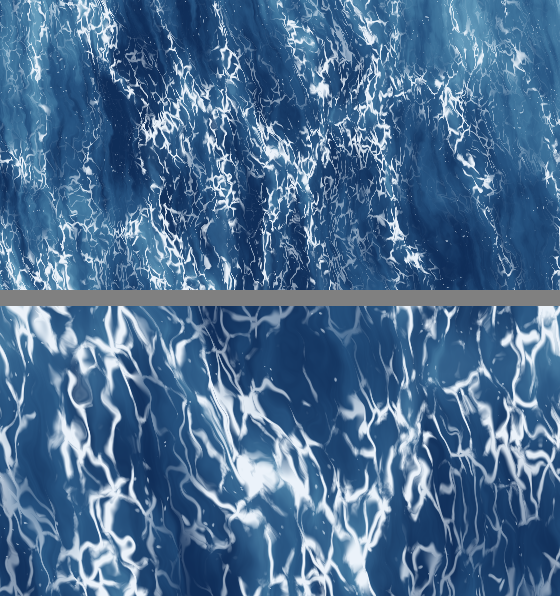
Top: the whole. Bottom: its middle third, enlarged.
This texture is drawn by a Shadertoy shader. Its source:

```glsl
// Deep blue sea seen from above, streaked by broken, downhill veins of white foam.

vec2 hash2(vec2 c) {
    return fract(sin(vec2(dot(c, vec2(127.1, 311.7)), dot(c, vec2(269.5, 183.3)))) * 43758.5);
}

float softNoise(vec2 p) {
    vec2 i = floor(p), f = fract(p);
    f = f * f * (3.0 - 2.0 * f);
    return mix(mix(hash2(i).x, hash2(i + vec2(1, 0)).x, f.x),
               mix(hash2(i + vec2(0, 1)).x, hash2(i + vec2(1, 1)).x, f.x), f.y);
}

float layeredNoise(vec2 p) {
    float sum = 0.0, amp = 0.52;
    for (int i = 0; i < 5; i++) {
        sum += amp * softNoise(p);
        p = p * 2.03 + vec2(17.3, 9.1);
        amp *= 0.5;
    }
    return sum;
}

// Cellular noise: x is the distance to the nearest seed, y grows from the cell border
vec2 cellular(vec2 p) {
    vec2 base = floor(p), f = fract(p);
    float near = 8.0, second = 8.0;
    for (int y = -1; y <= 1; y++) {
        for (int x = -1; x <= 1; x++) {
            vec2 o = vec2(x, y);
            float d = length(o + hash2(base + o) - f);
            second = min(second, max(near, d));
            near = min(near, d);
        }
    }
    return vec2(near, second - near);
}

vec3 waterColor(float tone) {
    vec3 c = mix(vec3(0.06, 0.18, 0.35), vec3(0.15, 0.33, 0.51), smoothstep(-0.1, 0.5, tone));
    c = mix(c, vec3(0.24, 0.45, 0.61), smoothstep(0.42, 0.75, tone));
    return mix(c, vec3(0.38, 0.60, 0.73), smoothstep(0.7, 1.1, tone));
}

void mainImage(out vec4 fragColor, in vec2 fragCoord) {
    vec2 p = fragCoord / iResolution.y;

    // Slanted flow, bent by broad swirls and then by small jagged ones
    vec2 flow = vec2(p.x + 0.16 * p.y, p.y);
    flow.x += 0.02 * sin(5.0 * p.y + 3.0 * sin(2.3 * p.x));
    vec2 bend = vec2(layeredNoise(flow * vec2(8, 5)), layeredNoise(flow * vec2(8, 5) + 31.0)) - 0.5;
    vec2 bent = flow + bend * vec2(0.085, 0.13);
    vec2 jag = vec2(softNoise(flow * vec2(75, 48)), softNoise(flow * vec2(75, 48) + 57.0)) - 0.5;
    bent += jag * vec2(0.011, 0.014);

    // Main veins along tall cells, and places where foam gathers
    float border = cellular(bent * vec2(4.4, 1.4) + vec2(3.7, 8.2)).y;
    float vein = exp(-8.0 * border);
    float gather = smoothstep(0.38, 0.64, layeredNoise(flow * vec2(4.5, 3.0) + 7.0));
    float density = clamp(vein * (0.3 + 0.75 * gather) + 0.16 * gather + 0.07, 0.0, 1.0);

    // Water: broad swell, vertical fibres, paler upper right, darker hollow
    float swell = layeredNoise(flow * vec2(4.0, 2.2) + bend * 0.8 + 21.0) - 0.5;
    float fibres = layeredNoise(bent * vec2(48.0, 6.0) + 40.0) - 0.5;
    float tone = 0.25 + 1.35 * swell + 0.85 * fibres * (1.2 - 0.35 * p.x);
    tone += 0.36 * smoothstep(1.2, 1.95, p.x) * (0.2 + 0.8 * p.y);
    tone += 0.24 * smoothstep(0.55, 1.0, p.y);
    tone -= 0.16 * exp(-7.0 * dot(p - vec2(1.2, 0.42), p - vec2(1.2, 0.42)));
    tone += 0.42 * density - 0.1 * smoothstep(0.15, 0.6, border);
    vec3 color = waterColor(tone);

    // Foam lace: three sizes of cell borders, torn into short tapering threads
    float foam = 0.0;
    float scale = 1.0;
    for (int i = 0; i < 3; i++) {
        vec2 cells = vec2(15.0, 6.0) * scale;
        float edge = cellular(bent * cells + 17.0 * float(i)).y;
        float torn = smoothstep(0.43, 0.62, layeredNoise(bent * vec2(40, 21) + 13.0 * float(i)));
        float width = min((0.0014 + 0.0034 * density) * 2.0 * cells.x, 0.34) * (0.4 + 0.6 * torn);
        float thread = (1.0 - smoothstep(width * 0.2, width, edge)) * torn;
        foam = max(foam, thread * smoothstep(0.05, 0.42, density));
        scale *= 1.8;
    }

    // Sparse droplets of uneven size
    float dropSize = 0.22 * softNoise(flow * 41.0);
    float drop = 1.0 - smoothstep(0.3 * dropSize, dropSize + 0.01, cellular(bent * vec2(58, 44)).x);
    foam = max(foam, drop * 0.6 * smoothstep(0.5, 0.8, softNoise(flow * 29.0 + 5.0)));

    // Milky haze below the crisp white
    float haze = 0.3 * vein * gather * layeredNoise(bent * vec2(22, 12));
    color = mix(color, vec3(0.50, 0.68, 0.79), haze);
    color = mix(color, vec3(0.92, 0.95, 0.98), clamp(foam, 0.0, 1.0));
    fragColor = vec4(color, 1.0);
}
```
